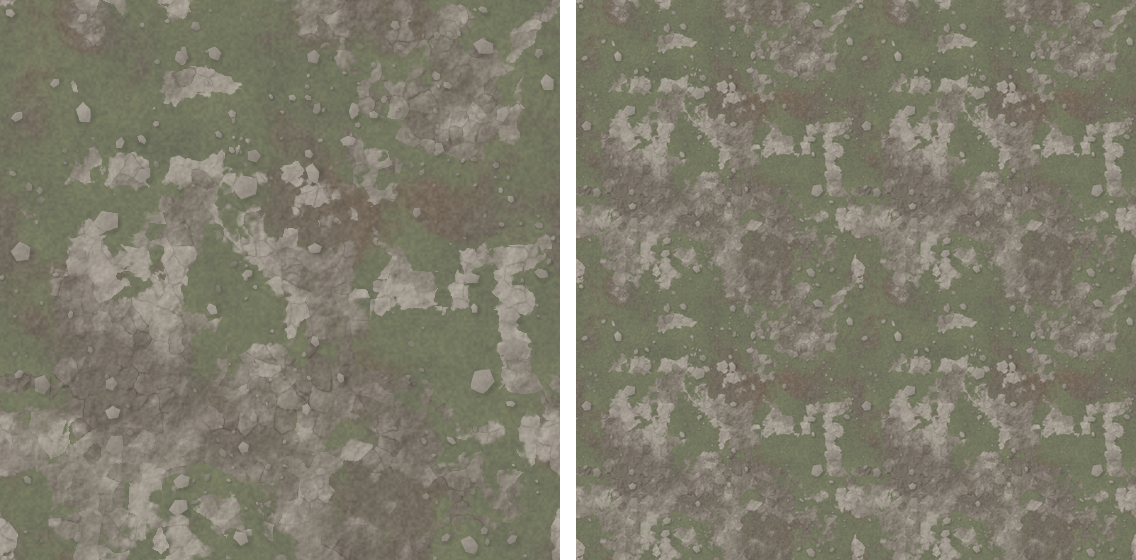
Left, the tile; right, the same tile 2 across and 2 down.
Reproduce this texture procedurally as a three.js fragment shader.

```glsl
// Weathered ground: mossy grass, bare soil, broken pale rock and scattered stones.
varying vec2 vUv;

// Two random values per cell, wrapping after n cells
vec2 hash2(vec2 cell, float n) {
  vec3 p = fract(mod(cell, n).xyx * vec3(0.1031, 0.1030, 0.0973) + n * 0.0137);
  p += dot(p, p.yzx + 33.33);
  return fract((p.xx + p.yz) * p.zy);
}

float noise(vec2 uv, float n) {
  vec2 p = uv * n, c = floor(p), f = p - c;
  f = f * f * (3.0 - 2.0 * f);
  float low = mix(hash2(c, n).x, hash2(c + vec2(1, 0), n).x, f.x);
  float high = mix(hash2(c + vec2(0, 1), n).x, hash2(c + vec2(1, 1), n).x, f.x);
  return mix(low, high, f.y);
}

float fbm(vec2 uv, float n) {
  float sum = 0.0, amp = 0.516;
  for (int i = 0; i < 5; i++) {
    sum += amp * noise(uv, n);
    uv += vec2(0.37, 0.19);
    n *= 2.0;
    amp *= 0.5;
  }
  return sum;
}

// Cellular plates: x = distance between nearest borders, y = random tone
vec2 plates(vec2 uv, float n) {
  vec2 p = uv * n, c = floor(p);
  float first = 9.0, second = 9.0, tone = 0.0;
  for (int j = -1; j <= 1; j++) {
    for (int i = -1; i <= 1; i++) {
      vec2 cell = c + vec2(i, j), h = hash2(cell, n);
      float d = length(cell + h - p);
      if (d < first) {
        second = first;
        first = d;
        tone = fract(h.x * 7.0 + h.y * 13.0);
      } else {
        second = min(second, d);
      }
    }
  }
  return vec2(second - first, tone);
}

// Angular stones: x = coverage, y = brightness, z = cast shadow
vec3 stones(vec2 uv, float n, float density) {
  vec2 p = uv * n, c = floor(p);
  vec3 result = vec3(0.0);
  for (int j = -1; j <= 1; j++) {
    for (int i = -1; i <= 1; i++) {
      vec2 cell = c + vec2(i, j);
      vec2 place = hash2(cell, n), kind = hash2(cell + 5.0, n + 0.0);
      float present = step(fract(place.x * 9.0 + place.y * 17.0), density);
      float radius = mix(0.14, 0.36, kind.x * kind.x), turn = kind.y * 6.283;
      vec2 d = p - cell - 0.25 - 0.5 * place;
      vec2 q = mat2(cos(turn), sin(turn), -sin(turn), cos(turn)) * d;
      q.x *= 1.0 + 0.6 * place.y;
      float sector = mod(atan(q.y, q.x) + 6.283, 1.2566) - 0.6283;
      float dist = length(q) * cos(sector * 0.95) - radius;
      float cover = present * (1.0 - smoothstep(-0.0015 * n, 0.001 * n, dist));
      float light = 0.45 + 0.35 * kind.y + 0.2 * dot(d, vec2(-0.7, 0.7)) / radius;
      result.xy = mix(result.xy, vec2(1.0, light), cover);
      float shade = length(d - vec2(0.06, -0.07)) - radius;
      result.z = max(result.z, present * (1.0 - smoothstep(-0.05, 0.12, shade)));
    }
  }
  return result;
}

void main() {
  vec2 uv = vUv;
  vec2 wobble = vec2(fbm(uv, 18.0), fbm(uv + 0.43, 18.0)) - 0.5;
  vec2 warped = uv + 0.035 * wobble;
  float grain = noise(uv, 230.0) * 0.6 + noise(uv + 0.31, 128.0) * 0.4 - 0.5;
  float rough = fbm(uv + 0.17, 22.0);
  float relief = rough - fbm(uv + vec2(0.167, 0.173), 22.0);
  vec2 plate = plates(warped, 30.0);

  // Grass with fine tufts and worn brown patches
  float tufts = 0.5 + 1.1 * grain + 0.9 * (fbm(uv + 0.6, 12.0) - 0.5);
  vec3 color = mix(vec3(0.415, 0.425, 0.355), vec3(0.485, 0.500, 0.390), tufts);
  float ground = fbm(warped, 5.0);
  float wear = fbm(warped + vec2(0.3, 0.7), 6.0) + 0.25 * (rough - 0.5);
  float soil = smoothstep(0.50, 0.66, wear + 0.5 * max(ground - 0.46, 0.0));
  vec3 earth = mix(vec3(0.435, 0.415, 0.380), vec3(0.465, 0.405, 0.355), noise(uv, 9.0));
  color = mix(color, earth + 0.10 * grain + 0.25 * relief, 0.85 * soil);

  // Large rock beds and small ragged outcrops
  float ragged = 0.10 * (plate.y - 0.5) + 0.22 * (rough - 0.5);
  float bed = smoothstep(0.515, 0.555, ground + ragged);
  float outcrop = smoothstep(0.655, 0.68, fbm(warped + 0.23, 13.0) + 0.7 * ragged);
  float rock = max(bed, outcrop);
  float pale = fbm(warped + 0.81, 7.0) + 0.22 * (plate.y - 0.5) + 0.35 * (rough - 0.5);
  pale += 0.08 * outcrop;
  vec3 stoneColor = mix(vec3(0.465, 0.435, 0.395), vec3(0.560, 0.530, 0.490),
                        smoothstep(0.32, 0.58, pale));
  stoneColor = mix(stoneColor, vec3(0.650, 0.620, 0.580), smoothstep(0.57, 0.70, pale));
  float crack = (1.0 - smoothstep(0.02, 0.14, plate.x)) * smoothstep(0.45, 0.65, rough);
  stoneColor += 0.55 * relief + 0.08 * grain - 0.07 * crack;
  color = mix(color, stoneColor, 0.95 * rock);

  // Loose stones and pebbles, gathered in loose groups
  float group = smoothstep(0.35, 0.60, fbm(uv + 0.52, 6.0));
  vec2 chipped = uv + 0.012 * wobble;
  vec3 large = stones(chipped, 17.0, 0.20);
  vec3 small = stones(chipped + 0.37, 44.0, 0.22) * group;
  color *= 1.0 - 0.10 * max(large.z, small.z);
  vec3 dusk = vec3(0.470, 0.445, 0.410), chalk = vec3(0.670, 0.645, 0.605);
  float texture = 0.06 * grain + 0.25 * relief;
  color = mix(color, mix(dusk, chalk, small.y) + texture, 0.9 * small.x);
  color = mix(color, mix(dusk, chalk, large.y) + texture, 0.95 * large.x);

  gl_FragColor = vec4(color, 1.0);
}
```
